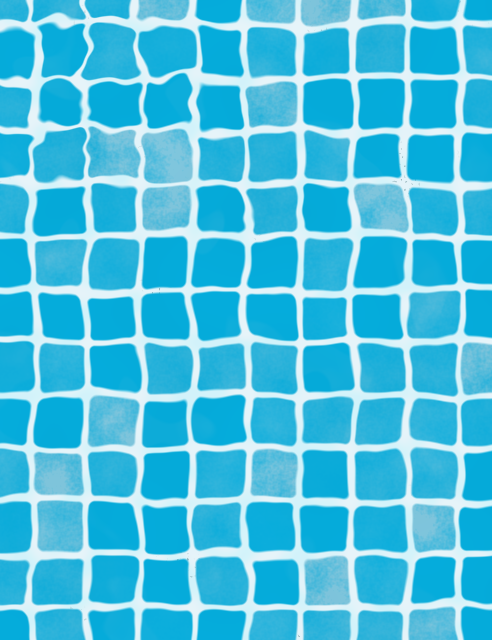
Reproduce this texture procedurally as a Shadertoy shader.

```glsl
// Pool tiles: blue mosaic squares with white grout, bent by rippling water.

const vec2  GRID        = vec2(12.0, 12.1);   // tiles per canvas height
const vec2  OFFSET      = vec2(0.625, 0.63);  // first grout crossing, in tiles
const float GROUT_HALF  = 0.062;              // half line width, in tiles
const float GROUT_VARY  = 0.035;
const float CORNER      = 0.11;
const float EDGE_SOFT   = 0.028;
const float SWAY        = 0.17;               // broad bending of the lines
const float WOBBLE      = 0.055;              // small bending of the lines
const float KINK        = 0.24;               // sharp local ripples
const vec2  RIPPLE_SPOT = vec2(1.0, 10.0);    // roughest water, in tiles
const float GRAIN       = 0.32;

const vec3 DEEP_BLUE   = vec3(0.02, 0.67, 0.855);
const vec3 PALE_BLUE   = vec3(0.45, 0.76, 0.86);
const vec3 GROUT_WHITE = vec3(0.90, 0.955, 0.975);
const vec3 GROUT_CYAN  = vec3(0.81, 0.95, 0.98);
const vec3 DIRT        = vec3(0.48, 0.62, 0.65);

float hash(vec2 p) {
    vec3 q = fract(p.xyx * vec3(0.1031, 0.1030, 0.0973));
    q += dot(q, q.yzx + 33.33);
    return fract((q.x + q.y) * q.z);
}

float corner(vec2 cell, vec2 delta) {
    float angle = 6.2832 * hash(cell + 50.0);
    return dot(vec2(cos(angle), sin(angle)), delta);
}

// Gradient noise, roughly -0.7 to 0.7
float noise(vec2 p) {
    vec2 i = floor(p), f = p - i;
    vec2 u = f * f * f * (f * (f * 6.0 - 15.0) + 10.0);
    vec2 e = vec2(1.0, 0.0);
    return mix(mix(corner(i, f), corner(i + e.xy, f - e.xy), u.x),
               mix(corner(i + e.yx, f - e.yx), corner(i + e.xx, f - e.xx), u.x), u.y);
}

vec2 noise2(vec2 p) {
    return vec2(noise(p + 7.3), noise(p + vec2(41.7, 23.1)));
}

float roundedBox(vec2 p, vec2 halfSize, float radius) {
    vec2 q = abs(p) - halfSize + radius;
    return length(max(q, 0.0)) + min(max(q.x, q.y), 0.0) - radius;
}

// Strength of the sharp ripples: one rough area and a few stray spots
float rippleMask(vec2 p) {
    float rough = 1.0 - smoothstep(0.8, 3.6, length((p - RIPPLE_SPOT) * vec2(0.8, 1.0)));
    float stray = smoothstep(0.28, 0.55, noise(p * 0.5 + 3.7));
    return max(rough, 0.8 * stray);
}

void mainImage(out vec4 fragColor, in vec2 fragCoord) {
    vec2 p = fragCoord / iResolution.y * GRID - OFFSET;

    // Refraction
    float ripple = rippleMask(p);
    vec2 bent = p + SWAY * noise2(p * 0.73) + WOBBLE * noise2(p * 2.1 + 11.0)
              + KINK * ripple * noise2(p * vec2(1.7, 2.3) + 29.0);
    vec2 tile = floor(bent);
    vec2 local = bent - tile - 0.5;

    // Tile shape with uneven grout width
    vec2 groutHalf = GROUT_HALF + GROUT_VARY * (1.0 + ripple) * noise2(p * 1.4 + 61.0);
    float dist = roundedBox(local, 0.5 - max(groutHalf, 0.025), CORNER);
    float soft = max(EDGE_SOFT, GRID.y / iResolution.y);
    float grout = smoothstep(-soft, soft, dist);

    // Per-tile fading, cloudy and grainy on the worn tiles
    float pick = hash(tile + 17.0);
    float wear = 0.30 * smoothstep(0.32, 0.62, pick) + 0.55 * smoothstep(0.79, 0.93, pick);
    float cloud = noise(p * 1.3 + 83.0) + 0.5 * noise(p * 3.1 + 19.0);
    float grain = noise(p * 13.0) + 0.6 * noise(p * 23.0 + 5.0);
    wear *= 1.0 + 0.8 * cloud + GRAIN * grain;

    // Faint reflected light with crisp borders
    vec2 drift = p * vec2(0.9, 0.75) + 0.5 * noise2(p * 0.9 + 37.0);
    float sheen = smoothstep(0.22, 0.30, noise(drift + 91.0));
    wear += sheen * (0.07 + 0.12 * max(cloud, 0.0));
    vec3 tileColor = mix(DEEP_BLUE, PALE_BLUE, clamp(wear, 0.0, 1.1));
    tileColor *= 1.0 + 0.02 * noise(p * 0.6 + 47.0);

    // Grout tint and sparse dirt specks
    float tint = smoothstep(-0.25, 0.4, noise(p * 1.9 + 71.0));
    vec3 groutColor = mix(GROUT_WHITE, GROUT_CYAN, 0.85 * tint);
    float dirty = smoothstep(0.34, 0.5, noise(p * 0.65 + 57.0));
    float speck = smoothstep(0.28, 0.5, noise(p * 15.0 + 31.0));
    groutColor = mix(groutColor, DIRT, 0.7 * dirty * speck);

    fragColor = vec4(mix(tileColor, groutColor, grout), 1.0);
}
```
